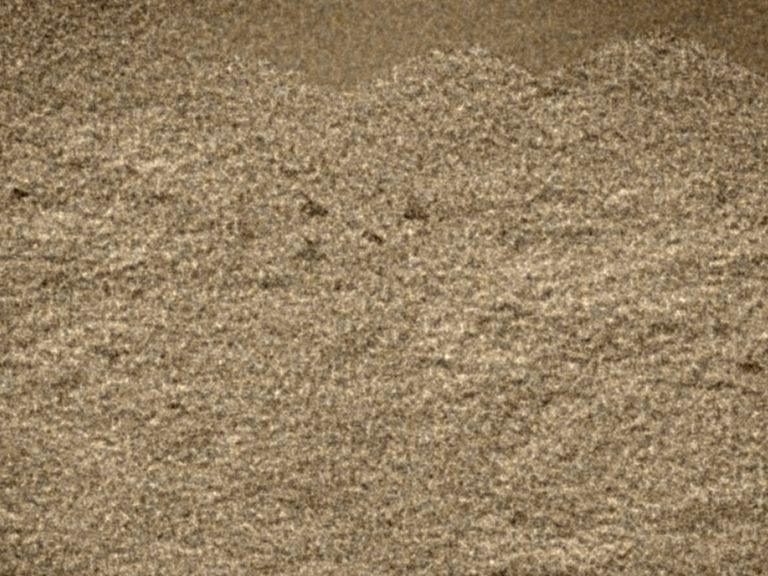
This texture is drawn by a Shadertoy shader. Its source:

```glsl
// Coarse sand heaped in low mounds against a smoother bank of sand.
// Side-lit octaves of gradient noise make the clumps, finer octaves the grains,
// and sparse thresholded noise cuts the shaded pits.

const vec3  SAND_MID     = vec3(0.597, 0.517, 0.397);
const vec3  TONE_TINT    = vec3(1.0, 0.98, 0.91);   // colour change per unit of tone
const vec3  WARM_SHIFT   = vec3(0.012, 0.0, -0.022);
const vec2  LIGHT_STEP   = vec2(-0.16, 0.52);       // towards the light, in noise cells
const vec2  CLUMP_SHAPE  = vec2(0.78, 1.2);         // clumps are wider than tall
const float CLUMP_FREQ   = 8.0;
const float CLUMP_GAIN   = 0.095;
const float GRAIN_GAIN   = 1.0;
const float PIT_DEPTH    = 0.24;
const float BANK_SHADE   = 0.055;
const float BANK_SMOOTH  = 0.5;
const float CORNER_SHADE = 0.15;
const float MOUND_SLOPE  = 0.6;
const float MOUND_ROUND  = 0.07;
const mat2  TURN         = mat2(0.8, 0.6, -0.6, 0.8);

vec2 hash22(vec2 p) {
    vec3 q = fract(p.xyx * vec3(0.1031, 0.1030, 0.0973));
    q += dot(q, q.yzx + 33.33);
    return fract((q.xx + q.yz) * q.zy);
}

float cornerSlope(vec2 cell, vec2 offset) {
    return dot(hash22(cell) * 2.0 - 1.0, offset);
}

// Gradient noise, roughly -0.7 to 0.7
float noise(vec2 p) {
    vec2 i = floor(p), f = p - i;
    vec2 u = f * f * f * (f * (f * 6.0 - 15.0) + 10.0);
    vec2 e = vec2(1.0, 0.0);
    float low  = mix(cornerSlope(i, f), cornerSlope(i + e, f - e), u.x);
    float high = mix(cornerSlope(i + e.yx, f - e.yx),
                     cornerSlope(i + e.xx, f - e.xx), u.x);
    return 1.22 * mix(low, high, u.y);
}

// Lit relief: height here minus height a short step towards the light
float clumps(vec2 p) {
    float sum = 0.0, freq = CLUMP_FREQ, gain = 0.6;
    mat2 spin = mat2(1.0);
    for (int i = 0; i < 4; i++) {
        vec2 q = p * CLUMP_SHAPE * freq;
        vec2 shift = vec2(17.3, 41.7) * float(i + 1);
        sum += gain * (noise(spin * q + shift) - noise(spin * (q + LIGHT_STEP) + shift));
        freq *= 1.93;
        gain *= 1.24;
        spin = TURN * spin;
    }
    return sum * CLUMP_GAIN;
}

float grains(vec2 p) {
    float coarse = noise(TURN * p * 68.0 + 5.1);
    float medium = noise(p * 112.0 + 23.7);
    float fine   = noise(TURN * p * 185.0 + 61.9);
    float pale   = smoothstep(0.2, 0.5, medium + 0.3 * fine);
    return GRAIN_GAIN * (0.19 * coarse + 0.22 * medium + 0.17 * fine + 0.035 * pale);
}

// Dark hollows, gathered in loose groups
float pits(vec2 p) {
    float group  = smoothstep(0.0, 0.4, noise(p * vec2(3.6, 5.0) + 8.4));
    float hollow = noise(p * vec2(17.0, 29.0) + 3.3) + 0.22 * noise(p * 70.0);
    return group * smoothstep(0.26, 0.5, hollow);
}

// Skyline of the mounds; each entry is peak x, peak y
float skyline(float x) {
    vec2 peaks[3] = vec2[3](vec2(0.42, 0.90), vec2(0.80, 0.92), vec2(1.14, 0.945));
    float top = 0.0;
    for (int i = 0; i < 3; i++) {
        float run = length(vec2(x - peaks[i].x, MOUND_ROUND)) - MOUND_ROUND;
        top = max(top, peaks[i].y - MOUND_SLOPE * run);
    }
    return top;
}

void mainImage(out vec4 fragColor, in vec2 fragCoord) {
    vec2 uv = fragCoord / iResolution.xy;
    vec2 p = fragCoord / iResolution.y;

    // Bank behind the mounds, lost in the slope at the left
    float edge = skyline(p.x) + 0.014 * noise(p * 22.0) + 0.012 * noise(p * 55.0);
    float bank = smoothstep(-0.006, 0.012, p.y - edge) * smoothstep(0.15, 0.55, p.x);
    float rim  = smoothstep(0.03, 0.0, abs(p.y - edge + 0.02)) * (1.0 - bank);

    // Relief varies between rough patches and smoother slides
    float rough = 1.0 + 0.9 * noise(p * vec2(2.6, 3.6) + 12.0);
    rough *= mix(1.1, 0.8, smoothstep(0.5, 0.95, p.y));
    float tone = clumps(p) * rough * mix(1.0, 0.3, bank);
    tone += grains(p) * mix(1.0, BANK_SMOOTH, bank);
    tone -= PIT_DEPTH * pits(p) * (1.0 - smoothstep(0.65, 0.9, p.y));

    // Broad light: mottling, mound rims, bank and darkened corners
    tone += 0.06 * noise(p * vec2(2.2, 3.1) + 30.0) + 0.02 * rim;
    tone -= BANK_SHADE * bank;
    vec2 away = uv - vec2(0.5, 0.42);
    tone -= CORNER_SHADE * smoothstep(0.12, 0.6, dot(away, away)) - 0.012;

    vec3 color = SAND_MID + tone * TONE_TINT;
    color += WARM_SHIFT * (1.6 * noise(p * 40.0 + 70.0) + 0.4 * bank);
    fragColor = vec4(clamp(color, 0.0, 1.0), 1.0);
}
```
